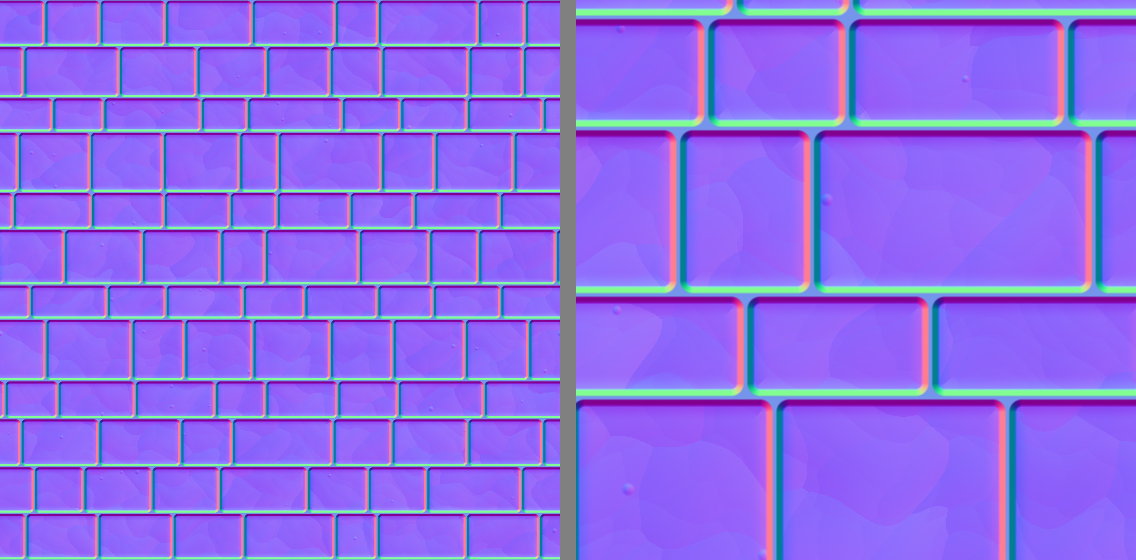
Left, the full canvas; right, a detail of the centre.
Reproduce this texture map procedurally as a three.js fragment shader.

```glsl
varying vec2 vUv;

const float ROWS = 12.0;
const float BRICKS = 8.0;           // bricks in each row
const float JOINT_JITTER = 0.26;    // in mean brick widths
const float ROW_SWING = 0.125;      // tall and short rows, in mean row heights
const float HALF_GAP = 0.0011;
const float CORNER = 0.0075;
const float SOFT = 0.0015;
const float BEVEL = 0.0056;
const float SHOULDER = 0.0135;      // reach of the faint rounding past the bevel
const float SHOULDER_TILT = 0.24;
const float FACET_SCALE = 17.0;
const float FACET_TILT = 0.085;
const float WAVE_TILT = 0.025;
const float PIT_GRID = 24.0;
const float PIT_CHANCE = 0.1;
const float PIT_TILT = 0.45;
const vec3 FACE = vec3(0.57, 0.40, 0.97);
const vec3 MORTAR = vec3(0.46, 0.58, 0.92);

float hash(vec2 p) {
  return fract(sin(dot(p, vec2(127.1, 311.7))) * 43758.55);
}

vec2 hash2(vec2 p) {
  return vec2(hash(p), hash(p + 41.3));
}

// Lower edge of a row; the middle rows alternate tall and short
float rowEdge(float row) {
  float alternate = mod(row, 2.0) * 2.0 - 1.0;
  float middle = smoothstep(2.5, 4.0, row) * (1.0 - smoothstep(9.2, 11.2, row));
  float swing = 1.0 + 0.35 * cos((row - 4.5) * 1.34);
  return (row + ROW_SWING * swing * middle * alternate) / ROWS;
}

// Position of an upright joint, in mean brick widths
float joint(float index, float row) {
  float jitter = hash(vec2(mod(index, BRICKS), row + 3.7)) * 2.0 - 1.0;
  return index + JOINT_JITTER * jitter;
}

// Offset from the nearest cell point: a shallow dish with creased borders
vec2 facet(vec2 p) {
  vec2 cell = floor(p);
  vec2 nearest = vec2(4.0);
  for (int y = -1; y <= 1; y++) {
    for (int x = -1; x <= 1; x++) {
      vec2 c = cell + vec2(float(x), float(y));
      vec2 offset = p - c - hash2(c);
      if (dot(offset, offset) < dot(nearest, nearest)) nearest = offset;
    }
  }
  return nearest;
}

// Hammered stone: two sizes of facet over layered sines
vec2 stoneTilt(vec2 p) {
  vec2 q = p * FACET_SCALE;
  q += 0.22 * sin(q.yx * 2.3) + 0.1 * sin(q.yx * 5.1 + 1.7);
  q = mat2(0.75, 0.45, -0.6, 1.0) * q;
  vec2 wave = sin(q.yx * 1.9 + 0.6) + 0.5 * sin(q * 4.3);
  return FACET_TILT * (facet(q) + 0.35 * facet(q * 2.1 + 7.0)) + WAVE_TILT * wave;
}

// Sparse small round bumps
vec2 pitTilt(vec2 p) {
  vec2 cell = floor(p * PIT_GRID);
  vec2 offset = fract(p * PIT_GRID) - 0.2 - 0.6 * hash2(cell + 9.0);
  float radius = mix(0.05, 0.11, hash(cell + 5.0));
  float dist = length(offset) / radius;
  float present = step(hash(cell + 2.0), PIT_CHANCE);
  return present * PIT_TILT * offset / radius * (1.0 - smoothstep(0.5, 1.2, dist));
}

void main() {
  // Row
  float row = 0.0;
  for (int i = 1; i < int(ROWS); i++) row += step(rowEdge(float(i)), vUv.y);
  float bottom = rowEdge(row);
  float top = rowEdge(row + 1.0);

  // Brick within the row
  float u = vUv.x * BRICKS - hash(vec2(row, 17.0));
  float index = floor(u);
  if (u < joint(index, row)) index -= 1.0;
  else if (u >= joint(index + 1.0, row)) index += 1.0;
  float left = joint(index, row);
  float right = joint(index + 1.0, row);
  vec2 size = vec2((right - left) / BRICKS, top - bottom);
  vec2 local = vec2((u - left) / BRICKS, vUv.y - bottom);

  // Depth inside the rounded brick, and the outward direction
  vec2 p = local - 0.5 * size;
  vec2 q = abs(p) - 0.5 * size + HALF_GAP + CORNER;
  float depth = CORNER - length(max(q, 0.0)) - min(max(q.x, q.y), 0.0);
  vec2 axis = q.x > q.y ? vec2(1.0, 0.0) : vec2(0.0, 1.0);
  vec2 outward = min(q.x, q.y) > 0.0 ? normalize(q) : axis;
  outward *= vec2(p.x < 0.0 ? -1.0 : 1.0, p.y < 0.0 ? -1.0 : 1.0);

  // Face normal with wear
  vec2 brick = vec2(mod(index, BRICKS), row);
  vec2 worn = local + 13.0 * hash2(brick + 0.5);
  vec3 normal = FACE * 2.0 - 1.0;
  normal.xy += stoneTilt(worn) + pitTilt(worn) + 0.03 * (hash2(brick + 6.0) - 0.5);

  // Bevel and shoulder; green points down
  float bevel = 0.94 * (1.0 - smoothstep(0.4 * BEVEL, BEVEL, depth));
  float shoulder = SHOULDER_TILT * (1.0 - smoothstep(0.3 * BEVEL, SHOULDER, depth));
  vec3 slope = vec3(outward.x, -outward.y, 0.06);
  normal = normalize(mix(normal, slope, max(bevel, shoulder)));

  vec3 color = mix(MORTAR, normal * 0.5 + 0.5, smoothstep(-0.5 * SOFT, 0.5 * SOFT, depth));
  gl_FragColor = vec4(color, 1.0);
}
```
